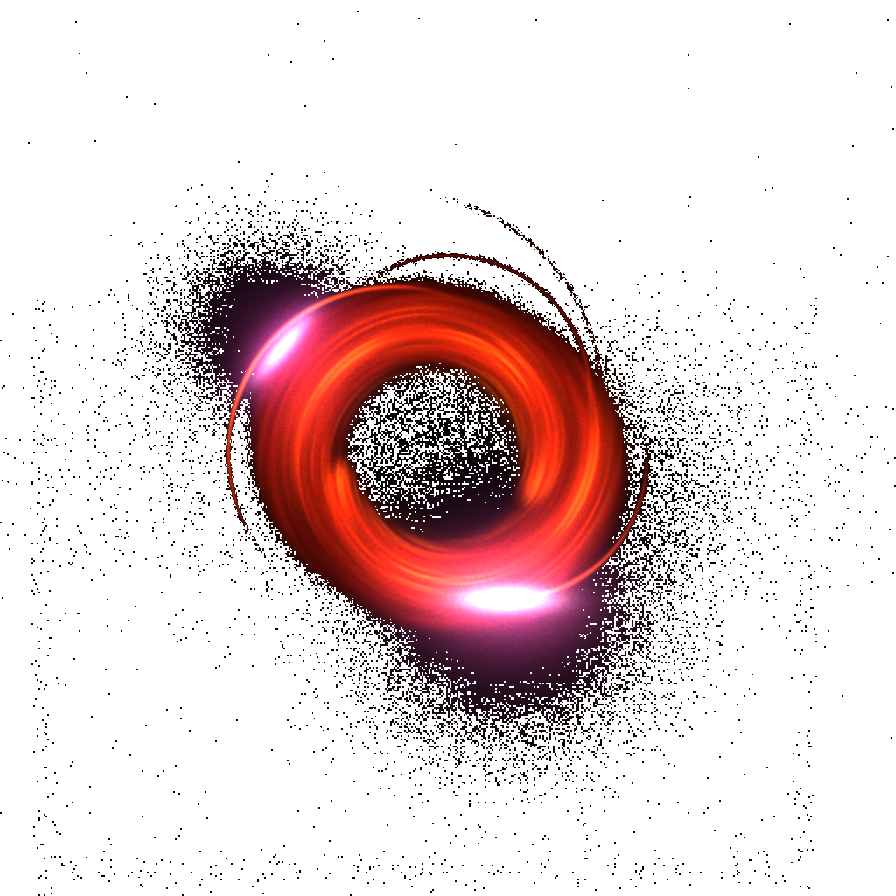
This background is drawn by a WebGL 1 fragment shader. Its source:

```glsl
precision highp float;
// A fiery two-armed swirl with two pink flares, dissolving into black specks on white.
uniform vec2 u_resolution;

float hash(vec2 p) {
  vec3 q = fract(vec3(p.xyx) * 0.1031);
  q += dot(q, q.yzx + 33.33);
  return fract((q.x + q.y) * q.z);
}

float noise(vec2 p) {
  vec2 i = floor(p), f = fract(p);
  f = f * f * (3.0 - 2.0 * f);
  return mix(mix(hash(i), hash(i + vec2(1.0, 0.0)), f.x),
             mix(hash(i + vec2(0.0, 1.0)), hash(i + 1.0), f.x), f.y);
}

vec2 rotate(vec2 p, float a) {
  return vec2(cos(a) * p.x + sin(a) * p.y, cos(a) * p.y - sin(a) * p.x);
}

// Soft elliptical spot, one at its centre
float spot(vec2 p, vec2 size) {
  p /= size;
  return exp(-dot(p, p));
}

// Thin arc that fades toward both ends
float arc(vec2 p, float radius, float middle, float halfSpan) {
  vec2 q = rotate(p, middle);
  float along = abs(atan(q.y, q.x)) / halfSpan;
  float d = (length(p) - radius) / 0.0027;
  return exp(-d * d) * (1.0 - smoothstep(0.55, 1.0, along));
}

// Spiral arm: x is its heat, y its bright filaments
vec2 arm(float r, float angle, float start, float inner, float growth, float span) {
  float t = mod(angle - start, 6.28319);
  float offset = r - inner - growth * t;
  float width = 0.012 + 0.021 * smoothstep(0.0, 1.2, t);
  float ends = smoothstep(0.0, 0.35, t) * (1.0 - smoothstep(span * 0.7, span, t));
  float body = exp(-offset * offset / (width * width)) * ends;
  float wide = noise(vec2(offset * 85.0 + 20.0, t * 1.3));
  float fine = noise(vec2(offset * 260.0 + 90.0, t * 2.1));
  return vec2(body * (0.35 + 0.5 * wide + 0.35 * fine),
              body * smoothstep(0.5, 0.95, wide * 0.6 + fine * 0.4));
}

void main() {
  vec2 uv = gl_FragCoord.xy / u_resolution;
  vec2 p = uv - vec2(0.488, 0.493);
  float r = length(p), angle = atan(p.y, p.x);
  vec2 upper = uv - vec2(0.316, 0.613);
  vec2 lower = uv - vec2(0.566, 0.331);

  // Swirling ring and its outlying filaments
  vec2 arms = arm(r, angle, 3.1, 0.104, 0.022, 4.1)
            + arm(r, angle, -0.6, 0.110, 0.012, 4.8);
  float rim = 0.202 + 0.012 * cos(2.0 * angle + 1.0);
  float ring = smoothstep(0.088, 0.124, r) * (1.0 - smoothstep(rim - 0.018, rim + 0.012, r));
  float streak = noise(p / r * 1.5 + r * 75.0 + 9.0);
  float leftArc = arc(uv - vec2(0.440, 0.495), 0.185, 2.53, 1.45);
  float rightArc = arc(uv - vec2(0.566, 0.488), 0.156, -0.78, 1.0);
  float topArc = arc(uv - vec2(0.501, 0.557), 0.158, 1.05, 1.3);
  float outerArc = arc(uv - vec2(0.443, 0.557), 0.228, 0.66, 0.75);
  float arcs = leftArc + rightArc + topArc + 0.45 * outerArc;

  // Coverage of the dark matter, densest around the flares
  float cover = 1.9 * spot(upper + vec2(0.012, -0.018), vec2(0.077, 0.073));
  cover += 2.0 * spot(lower + vec2(0.0, 0.008), vec2(0.112, 0.109));
  cover += 0.28 * spot(uv - vec2(0.72, 0.46), vec2(0.075, 0.11));
  cover += 0.10 * spot(uv - vec2(0.5, 0.48), vec2(0.32, 0.13));
  cover += 0.38 * (1.0 - smoothstep(0.075, 0.125, r));
  vec2 cell = floor(uv * 512.0);
  cover *= 0.6 + 0.8 * noise(vec2(cell.x * 0.13, cell.y * 0.8));
  float border = min(min(abs(uv.x - 0.045), abs(uv.x - 0.905)), abs(uv.y - 0.03));
  float inside = step(0.035, uv.x) * step(uv.x, 0.912) * step(uv.y, 0.665);
  cover += inside * (0.002 + 0.03 * exp(-border * border / 0.0003));
  cover += 1.5 * ring + 1.5 * arms.x + 1.3 * arcs;

  // Purple haze, red ring and hot arms
  vec3 color = vec3(0.27, 0.09, 0.22) * spot(upper, vec2(0.085));
  color += vec3(0.36, 0.13, 0.28) * spot(lower, vec2(0.125, 0.11));
  color += vec3(0.32, 0.025, 0.01) * ring * (0.4 + 0.8 * streak);
  color += vec3(0.95, 0.20, 0.055) * arms.x;
  color += vec3(0.35, 0.22, 0.01) * arms.y;
  color += vec3(0.32, 0.04, 0.02) * min(arcs, 1.0);
  color += vec3(0.8, 0.32, 0.08) * leftArc * spot(upper, vec2(0.16));
  color += vec3(0.8, 0.32, 0.08) * rightArc * spot(lower, vec2(0.13));

  // Pink flares with stretched white cores
  vec2 tilted = rotate(upper, 0.87);
  color += vec3(0.75, 0.25, 0.55) * spot(tilted, vec2(0.060, 0.026));
  color += vec3(1.2, 0.9, 1.2) * spot(tilted, vec2(0.038, 0.009));
  color += vec3(0.65, 0.24, 0.45) * spot(lower, vec2(0.080, 0.042));
  color += vec3(1.6, 1.3, 1.5) * spot(lower, vec2(0.048, 0.013));
  color *= 0.95 + 0.1 * hash(cell + 71.0);

  // Dissolve into specks on a fixed canvas grid
  float speck = step(hash(cell + 13.0), cover);
  gl_FragColor = vec4(mix(vec3(1.0), clamp(color, 0.0, 1.0), speck), 1.0);
}
```
